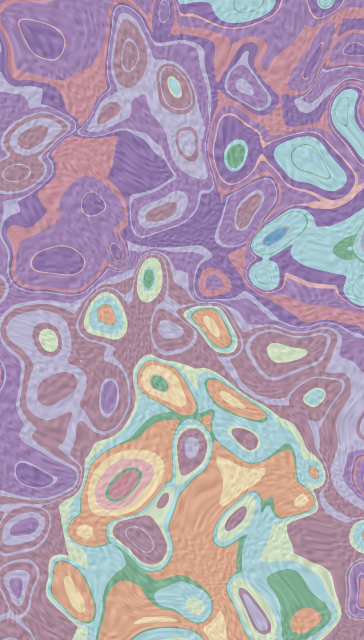
Give the GLSL for this background, as a Shadertoy shader.

```glsl
const float CELLS = 9.5;        // islands per canvas height
const float BASE_SCALE = 3.4;   // frequency of the broad terrain
const float BASE_RELIEF = 7.0;  // colour levels spanned by the terrain
const float DETAIL_RELIEF = 2.4;
const vec2 TILT = vec2(3.5, 7.0);
const float WARP = 0.045;       // waviness of the outlines
const float GRAIN_SCALE = 210.0;
const float GRAIN_DEPTH = 0.085;
const int SAMPLES = 2;          // supersampling per axis
const int COLOURS = 15;

const vec3 PALETTE[COLOURS] = vec3[COLOURS](
    vec3(.56, .46, .66), vec3(.62, .51, .69), vec3(.70, .53, .64), vec3(.66, .53, .60),
    vec3(.44, .62, .75), vec3(.42, .65, .67), vec3(.66, .80, .83),
    vec3(.84, .65, .55), vec3(.85, .69, .70), vec3(.76, .56, .61),
    vec3(.72, .70, .81), vec3(.69, .67, .75),
    vec3(.80, .86, .75), vec3(.90, .83, .68), vec3(.49, .67, .56));

float hash(vec2 p) {
    vec3 q = fract(p.xyx * 0.1031);
    q += dot(q, q.yzx + 33.33);
    return fract((q.x + q.y) * q.z);
}

float noise(vec2 p) {
    vec2 i = floor(p), f = fract(p);
    f = f * f * f * (f * (f * 6.0 - 15.0) + 10.0);
    return mix(mix(hash(i), hash(i + vec2(1, 0)), f.x),
               mix(hash(i + vec2(0, 1)), hash(i + vec2(1, 1)), f.x), f.y);
}

vec2 warp(vec2 p) {
    vec2 broad = vec2(noise(p * 7.0 + 11.0), noise(p * 7.0 + 47.0)) - 0.5;
    vec2 fine = vec2(noise(p * 17.0 + 23.0), noise(p * 17.0 + 71.0)) - 0.5;
    return p + WARP * (2.0 * broad + 0.6 * fine);
}

float terrain(vec2 p) {
    return 20.0 + dot(p, TILT) + BASE_RELIEF * noise(p * BASE_SCALE + 5.0)
         + DETAIL_RELIEF * noise(p * BASE_SCALE * 2.3 + 31.0);
}

// Terrain with flat-topped oval islands blended into it
float height(vec2 p) {
    p = warp(p);
    float h = terrain(p);
    vec2 cell = floor(p * CELLS);
    for (int y = -1; y <= 1; y++)
    for (int x = -1; x <= 1; x++) {
        vec2 id = cell + vec2(x, y);
        vec2 key = id + 50.0;
        vec2 centre = id + 0.5 + 0.5 * (vec2(hash(key), hash(key + 101.0)) - 0.5);
        float angle = 6.2832 * hash(key + 203.0);
        float radius = mix(0.17, 0.33, hash(key + 307.0));
        float stretch = mix(1.0, 1.45, hash(key + 401.0));
        vec2 axis = vec2(cos(angle), sin(angle));
        vec2 d = p * CELLS - centre;
        d = vec2(dot(d, axis) / stretch, dot(d, vec2(-axis.y, axis.x)) * sqrt(stretch));
        float dist = length(d) / radius;
        float rise = mix(0.7, 2.2, hash(key + 503.0));
        rise *= hash(key + 601.0) < 0.5 ? -1.0 : 1.0;
        float top = terrain(centre / CELLS) + rise;
        top += 0.8 * sign(rise) * smoothstep(0.75, 0.45, dist);
        h = mix(h, top, smoothstep(1.9, 0.95, dist));
    }
    return h;
}

// Each level is split unevenly into two flat colours
vec3 bandColour(float h) {
    float level = floor(h);
    float split = mix(0.12, 0.88, hash(vec2(level, 7.0)));
    float band = 2.0 * level + step(split, fract(h));
    int shift = int(3.0 * hash(vec2(band, 19.0)));
    return PALETTE[(int(band) * 7 + shift) % COLOURS];
}

// Embossed canvas grain lit from the upper left
float grain(vec2 p) {
    vec2 q = warp(p) * GRAIN_SCALE;
    vec2 light = vec2(-0.5, 0.6);
    return noise(q + light) - noise(q - light);
}

void mainImage(out vec4 fragColor, in vec2 fragCoord) {
    vec3 colour = vec3(0.0);
    for (int y = 0; y < SAMPLES; y++)
    for (int x = 0; x < SAMPLES; x++) {
        vec2 offset = (vec2(x, y) + 0.5) / float(SAMPLES) - 0.5;
        colour += bandColour(height((fragCoord + offset) / iResolution.y));
    }
    colour /= float(SAMPLES * SAMPLES);
    colour += GRAIN_DEPTH * grain(fragCoord / iResolution.y);
    fragColor = vec4(clamp(colour, 0.0, 1.0), 1.0);
}
```
